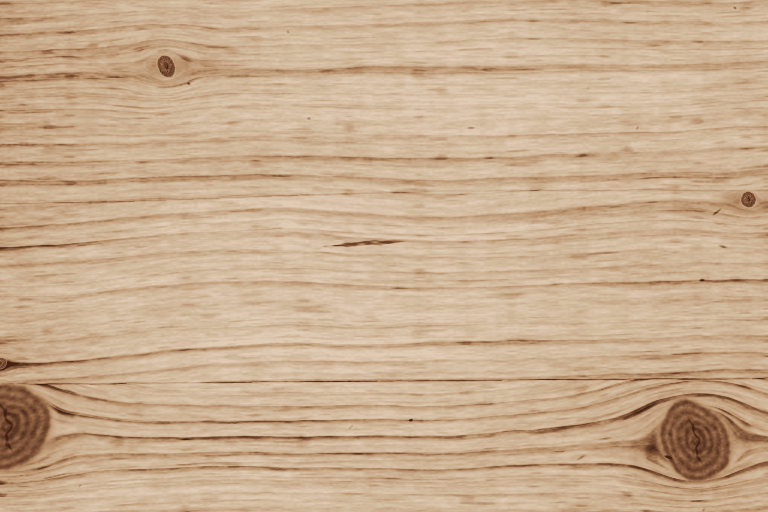
Give the GLSL for this texture, as a Shadertoy shader.

```glsl
// Pale pine boards with flowing grain, dark knots, a resin pocket and specks.

float hash(vec2 p) {
    return fract(sin(dot(p, vec2(127.1, 311.7))) * 43758.5453);
}

float noise(vec2 p) {
    vec2 i = floor(p), f = fract(p);
    f = f * f * (3.0 - 2.0 * f);
    return mix(mix(hash(i), hash(i + vec2(1, 0)), f.x),
               mix(hash(i + vec2(0, 1)), hash(i + vec2(1, 1)), f.x), f.y);
}

float fbm(vec2 p) {
    return 0.55 * noise(p) + 0.3 * noise(p * 2.1 + 7.3) + 0.15 * noise(p * 4.3 + 3.1);
}

// Signed heights above the lower and the upper board joint
vec2 joints(vec2 p) {
    return p.y - vec2(0.249 + 0.008 * p.x, 0.602 + 0.026 * smoothstep(0.0, 1.0, p.x));
}

float boardIndex(vec2 p) {
    vec2 j = joints(p);
    return step(0.0, j.x) + step(0.0, j.y);
}

// Wood colour from sunlit sapwood (0) to knot heart (5)
vec3 woodColor(float tone) {
    vec3 ramp[6] = vec3[6](
        vec3(0.85, 0.76, 0.66), vec3(0.81, 0.71, 0.59), vec3(0.77, 0.64, 0.51),
        vec3(0.71, 0.55, 0.40), vec3(0.55, 0.37, 0.25), vec3(0.38, 0.23, 0.15));
    tone = clamp(tone, -0.7, 5.7);
    int i = int(clamp(floor(tone), 0.0, 4.0));
    return mix(ramp[i], ramp[i + 1], tone - float(i));
}

// Late-wood lines: soft on one side, crisp on the other
float grainLines(float v, float x, float density, float seed) {
    float g = v * density + noise(vec2(x * 0.8, v * density * 0.36 + seed * 5.0));
    float id = floor(g), f = fract(g);
    float line = smoothstep(0.3, 0.85, f) * (1.0 - smoothstep(0.85, 0.98, f));
    float strength = 0.5 + 1.7 * hash(vec2(id, seed + 2.0));
    return line * line * strength * (0.5 + noise(vec2(x * 3.0, id * 7.7)));
}

void mainImage(out vec4 fragColor, in vec2 fragCoord) {
    vec2 p = fragCoord / iResolution.y;
    float board = boardIndex(p);
    vec2 joint = joints(p);

    // Knots: centre and radii
    vec4 knots[5] = vec4[5](
        vec4(0.012, 0.165, 0.102, 0.094), vec4(1.358, 0.138, 0.072, 0.092),
        vec4(0.325, 0.870, 0.018, 0.025), vec4(1.462, 0.610, 0.016, 0.017),
        vec4(0.000, 0.290, 0.015, 0.012));

    // Grain coordinate, flowing around the knots of the same board
    float wander = board < 0.5 ? 0.06 : 0.035;
    float v = p.y - 0.025 * p.x + wander * (noise(p * vec2(2.2, 3.0) + board * 9.0) - 0.5)
            + 0.008 * noise(p * vec2(7.0, 14.0)) + 0.002 * noise(p * vec2(25.0, 40.0));
    float knotMask = 0.0, knotTone = 0.0, halo = 0.0;
    for (int i = 0; i < 5; i++) {
        vec4 k = knots[i];
        if (boardIndex(k.xy) != board) continue;
        bool large = k.w > 0.05;
        vec2 d = p - k.xy;
        float reach = (large ? 0.85 : 1.25) * k.w;
        vec2 e = d * vec2(0.8, 1.0);
        v -= d.y * reach * reach / (dot(e, e) + 0.45 * reach * reach);

        // Tilted, slightly ragged growth rings
        vec2 q = vec2(dot(d, vec2(0.92, 0.39)), dot(d, vec2(-0.39, 0.92))) / k.zw;
        float r = length(q) + 0.16 * (fbm(q * 1.8 + float(i) * 4.0) - 0.5);
        float rings = sin(r * (large ? 31.0 : 9.0) + 3.0 * fbm(q * 2.5));
        float crack = 1.0 - smoothstep(0.02, 0.08, abs(q.x + 0.4 * (noise(q * 6.0) - 0.5)));
        float tone = 4.25 + 0.4 * rings + 1.6 * (fbm(q * vec2(9.0, 12.0)) - 0.5)
                   + 0.5 * smoothstep(0.7, 0.0, r)
                   + 1.0 * crack * smoothstep(0.65, 0.3, abs(q.y));
        float mask = 1.0 - smoothstep(0.82, 1.08, r);
        knotTone = mix(knotTone, tone, mask);
        knotMask = max(knotMask, mask);
        vec2 tail = d / (k.w * (large ? vec2(1.2, 1.15) : vec2(3.4, 0.9)));
        halo += 2.0 * exp(-dot(tail, tail));
    }

    // Main lines, finer lines between them and broad blotches
    float tone = 0.2 + 1.15 * grainLines(v, p.x, board < 0.5 ? 34.0 : 27.0, board);
    tone += 0.45 * grainLines(v, p.x, 62.0, board + 6.0);
    tone += 2.0 * (fbm(vec2(p.x * 1.6, v * 9.0) + board * 3.0) - 0.5);

    // Fine fibres, dark pores and paper-thin grit
    tone += 1.1 * (noise(vec2(p.x * 16.0, v * 150.0)) - 0.5);
    tone += 1.3 * (noise(vec2(p.x * 50.0, v * 270.0)) - 0.5);
    tone += 0.7 * (noise(p * vec2(170.0, 330.0)) - 0.5);
    tone += 1.3 * smoothstep(0.74, 0.96, noise(vec2(p.x * 22.0, v * 135.0 + 40.0)));

    // Light falls off towards the borders, most of all on the left
    vec2 fromCenter = p - vec2(0.80, 0.52);
    tone += 1.1 * dot(fromCenter, fromCenter) + 0.6 * exp(-p.x * 9.0) + halo;

    // Board joints
    float worn = 0.5 + noise(vec2(p.x * 9.0, board));
    tone += 2.0 * worn * (1.0 - smoothstep(0.0006, 0.0032, abs(joint.x)));
    tone += 1.1 * worn * (1.0 - smoothstep(0.0005, 0.003, abs(joint.y)));
    tone = mix(tone, knotTone, knotMask);

    // Resin pocket: a thin, ragged lens
    vec2 s = p - vec2(0.714, 0.525);
    s.y -= 0.06 * s.x + 0.003 * (noise(vec2(p.x * 40.0, 3.0)) - 0.5);
    float lens = 0.0065 * (1.0 - s.x * s.x / 0.0075) - 0.003 * noise(p * vec2(90.0, 150.0));
    float pocket = smoothstep(-0.0015, 0.002, lens - abs(s.y));
    tone = mix(tone, 2.9 + 2.8 * noise(p * vec2(75.0, 260.0)), pocket);

    // Scattered specks and nicks
    for (int i = 0; i < 16; i++) {
        float n = float(i);
        vec2 d = p - vec2(1.5 * hash(vec2(n, 1.3)), hash(vec2(n, 8.9)));
        d.y -= d.x * (hash(vec2(n, 4.1)) - 0.3);
        d.x /= 1.0 + 2.5 * pow(hash(vec2(n, 6.7)), 3.0);
        float speck = 1.0 - smoothstep(0.001, 0.0042, length(d));
        tone += speck * (0.8 + 2.6 * hash(vec2(n, 2.2)));
    }

    fragColor = vec4(woodColor(tone), 1.0);
}
```
